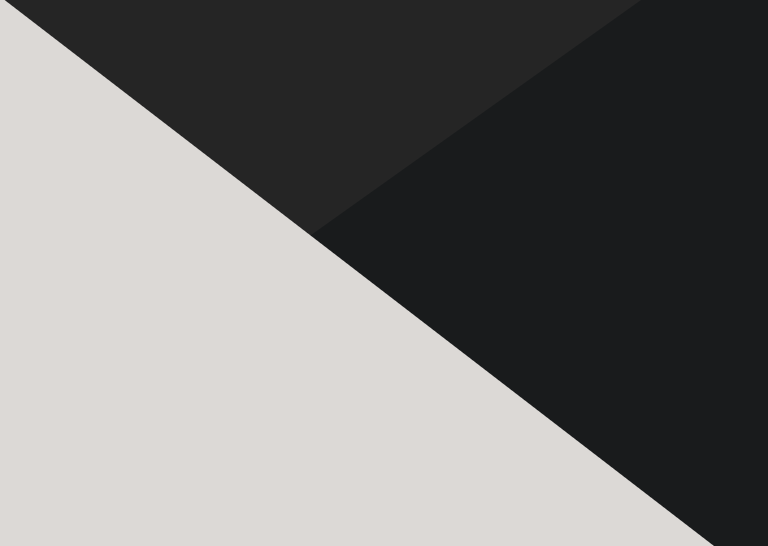
Write a WebGL 1 fragment shader that draws this background.

```glsl
precision highp float;

uniform vec2 u_resolution;

const vec3 PAPER = vec3(0.863, 0.851, 0.839);
const vec3 CHARCOAL = vec3(0.145, 0.145, 0.145);
const vec3 INK = vec3(0.098, 0.106, 0.110);

// Signed distance to the line from a to b, positive on its left
float lineDistance(vec2 p, vec2 a, vec2 b) {
    vec2 dir = normalize(b - a);
    vec2 offset = p - a;
    return dir.x * offset.y - dir.y * offset.x;
}

// Smooth coverage of the half plane where the distance is positive
float coverage(float dist, float pixel) {
    return clamp(dist / pixel + 0.5, 0.0, 1.0);
}

void main() {
    // Canvas height is one unit; corner points are fractions of the canvas
    vec2 p = gl_FragCoord.xy / u_resolution.y;
    vec2 canvas = vec2(u_resolution.x / u_resolution.y, 1.0);
    float pixel = 1.0 / u_resolution.y;

    // Upper charcoal wedge over the dark ground
    float wedge = lineDistance(p, vec2(0.405, 0.5696) * canvas, vec2(0.8346, 1.0) * canvas);
    vec3 color = mix(INK, CHARCOAL, coverage(wedge, pixel));

    // Light lower-left triangle on top
    float sheet = lineDistance(p, vec2(0.9297, 0.0) * canvas, vec2(0.006, 1.0) * canvas);
    color = mix(color, PAPER, coverage(sheet, pixel));

    gl_FragColor = vec4(color, 1.0);
}
```
